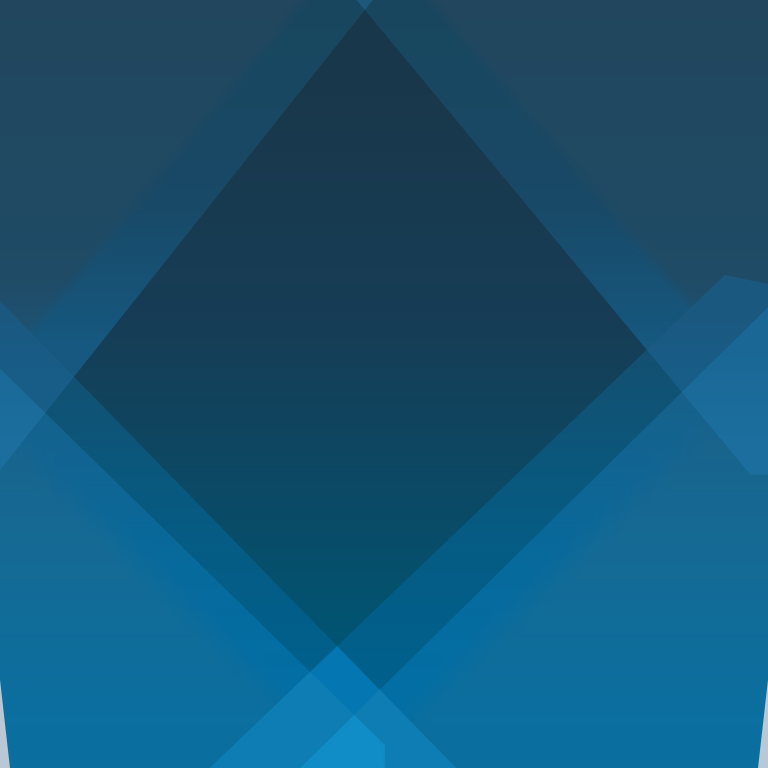
Give the GLSL for this background, as a WebGL 2 fragment shader.

```glsl
#version 300 es
precision highp float;
// Overlapping translucent blue sheets framing a dark diamond.
uniform vec2 u_resolution;
out vec4 fragColor;

// Signed distance to the line a-b; q runs downwards, so a left-to-right line is positive below.
float lineDistance(vec2 q, vec2 a, vec2 b) {
    vec2 e = normalize(b - a), r = q - a;
    return e.x * r.y - e.y * r.x;
}

// Antialiased coverage of the positive side.
float cover(float d) {
    return clamp(0.5 + d * min(u_resolution.x, u_resolution.y), 0.0, 1.0);
}

float side(vec2 q, vec2 a, vec2 b) {
    return cover(lineDistance(q, a, b));
}

// Three colour gradient with stops at heights h.x, h.y and h.z.
vec3 ramp(float y, vec3 h, vec3 a, vec3 b, vec3 c) {
    vec3 first = mix(a, b, clamp((y - h.x) / (h.y - h.x), 0.0, 1.0));
    return mix(first, c, clamp((y - h.y) / (h.z - h.y), 0.0, 1.0));
}

void main() {
    vec2 q = gl_FragCoord.xy / u_resolution;
    q.y = 1.0 - q.y;
    float y = q.y;

    // Vertical gradients of the separate sheets
    vec3 diamond = ramp(y, vec3(0.1, 0.43, 0.84),
        vec3(0.098, 0.216, 0.290), vec3(0.086, 0.239, 0.337), vec3(0.0, 0.333, 0.45));
    vec3 upperFar = ramp(y, vec3(0.0, 0.36, 0.5),
        vec3(0.129, 0.275, 0.365), vec3(0.122, 0.294, 0.400), vec3(0.110, 0.345, 0.490));
    vec3 upperNear = ramp(y, vec3(0.0, 0.26, 0.45),
        vec3(0.094, 0.275, 0.370), vec3(0.094, 0.285, 0.400), vec3(0.086, 0.345, 0.500));
    vec3 lowerBand = ramp(y, vec3(0.46, 0.70, 0.86),
        vec3(0.075, 0.312, 0.440), vec3(0.020, 0.358, 0.515), vec3(0.0, 0.376, 0.545));
    vec3 lowerFar = ramp(y, vec3(0.50, 0.70, 0.95),
        vec3(0.102, 0.376, 0.535), vec3(0.082, 0.415, 0.580), vec3(0.040, 0.435, 0.625));
    vec3 lowerNear = ramp(y, vec3(0.50, 0.72, 0.88),
        vec3(0.094, 0.376, 0.540), vec3(0.031, 0.412, 0.608), vec3(0.010, 0.431, 0.640));

    // Upper sheets, left and right of the diamond
    vec2 peak = vec2(0.475, 0.013);
    float upLeft = side(q, peak, vec2(0.0, 0.612));
    float upRight = side(q, vec2(0.977, 0.618), peak) * cover(0.618 - y);
    float upper = max(upLeft, upRight);
    float outer = max(lineDistance(q, vec2(0.397, 0.0), vec2(0.0, 0.482)),
                      lineDistance(q, vec2(1.0, 0.514), vec2(0.56, 0.0)));
    vec3 color = mix(diamond, mix(upperNear, upperFar, smoothstep(-0.012, 0.012, outer)), upper);
    color = mix(color, vec3(0.110, 0.345, 0.480), upLeft * upRight * cover(0.02 - y));

    // Lower sheets, each with an outer and an inner edge
    float left1 = side(q, vec2(0.0, 0.392), vec2(0.594, 1.0));
    float right1 = side(q, vec2(0.273, 1.0), vec2(0.944, 0.358))
                 * side(q, vec2(0.944, 0.358), vec2(1.0, 0.370));
    float leftInner = lineDistance(q, vec2(0.0, 0.480), vec2(0.495, 0.964));
    float rightInner = lineDistance(q, vec2(0.391, 1.0), vec2(1.0, 0.400));
    float left2 = cover(leftInner);
    float right2 = cover(rightInner);

    vec3 crossing = mix(vec3(0.106, 0.345, 0.500), vec3(0.090, 0.365, 0.530),
                        smoothstep(0.40, 0.50, y));
    color = mix(color, mix(lowerBand, crossing, upper), max(left1, right1));
    float far = smoothstep(0.025, 0.08, max(leftInner, rightInner));
    vec3 lower = mix(lowerNear, lowerFar, far);
    vec3 brightCrossing = mix(vec3(0.102, 0.400, 0.580), vec3(0.106, 0.430, 0.615),
                              smoothstep(0.42, 0.58, y));
    color = mix(color, mix(lower, brightCrossing, upper), max(left2, right2));

    // Folded facet at the right rim
    float facet = side(q, vec2(0.986, 0.456), vec2(0.944, 0.358));
    facet = right1 * (1.0 - facet) * cover(q.x - 0.944) * cover(0.47 - y);
    facet *= side(q, vec2(0.944, 0.358), vec2(0.986, 0.456)) > 0.5 ? 0.0 : 1.0;
    color = mix(color, vec3(0.118, 0.330, 0.475), facet * 0.6 * (1.0 - right2 * 0.7));

    // Bright overlap where both lower sheets meet
    float overlap = left1 * right1;
    vec3 overlapColor = mix(vec3(0.016, 0.463, 0.695), vec3(0.055, 0.490, 0.705), max(left2, right2));
    color = mix(color, overlapColor, overlap);
    float core = left2 * right2 * side(q, vec2(0.501, 1.0), vec2(0.495, 0.964));
    core *= 1.0 - cover(q.x - 0.501);
    float coreLeft = left2 * right2 * (1.0 - cover(q.x - 0.495 - (y - 0.964) * 0.17));
    color = mix(color, vec3(0.063, 0.549, 0.776), max(core, coreLeft));

    // Pale slivers in the bottom corners
    float rim = min(q.x, 1.0 - q.x);
    float sliver = cover((y - 0.885) * 0.113 - rim);
    color = mix(color, vec3(0.725, 0.784, 0.831), sliver);

    fragColor = vec4(color, 1.0);
}
```
